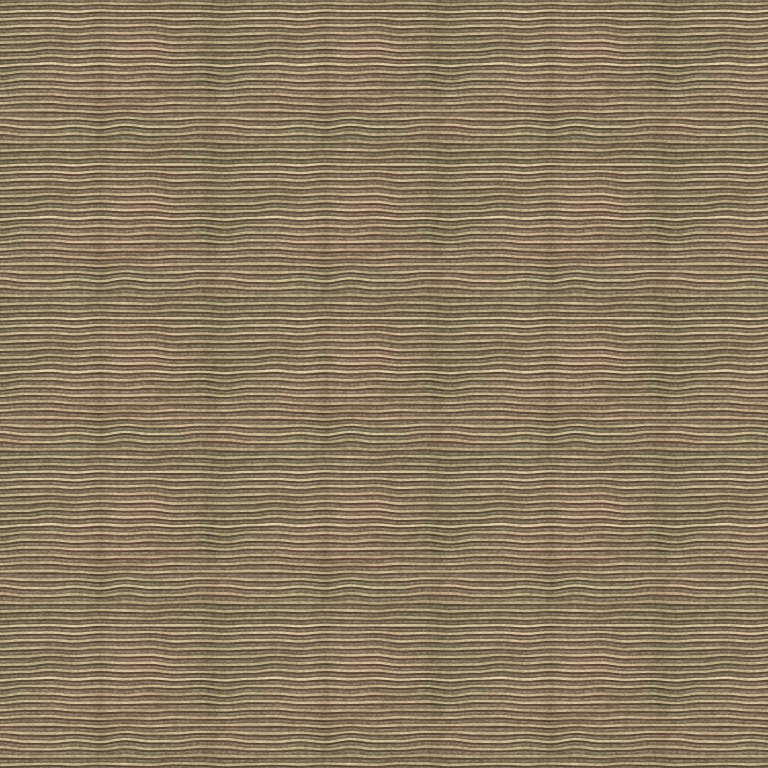
Give the GLSL for this texture, as a Shadertoy shader.

```glsl
// Fine horizontal ribbed cloth in taupe and cream, with grain and soft shading.

float hash(vec2 p) {
    return fract(sin(dot(p, vec2(127.1, 311.7))) * 43758.5453);
}

// Value noise that wraps after "period" cells
float tiledNoise(vec2 p, vec2 period) {
    vec2 cell = floor(p);
    vec2 f = fract(p);
    f = f * f * (3.0 - 2.0 * f);
    vec2 a = mod(cell, period);
    vec2 b = mod(cell + 1.0, period);
    return mix(mix(hash(a), hash(vec2(b.x, a.y)), f.x),
               mix(hash(vec2(a.x, b.y)), hash(b), f.x), f.y);
}

// Noise over one tile, "cells" across and down
float tileNoise(vec2 tile, vec2 cells) {
    return tiledNoise(tile * cells, cells);
}

// Soft-edged stripe around zero
float stripe(float d, float halfWidth, float blur) {
    return 1.0 - smoothstep(halfWidth - blur, halfWidth + blur, abs(d));
}

void mainImage(out vec4 fragColor, in vec2 fragCoord) {
    vec2 uv = fragCoord / iResolution.y;
    vec2 tile = fract(vec2(uv.x, 1.0 - uv.y) * vec2(3.41, 5.0));

    // Ribs: 20 per tile, slightly wavy
    float wave = tileNoise(tile, vec2(9.0, 6.0)) - 0.5;
    float y = tile.y * 20.0 + 0.45 * wave;
    float row = mod(floor(y), 20.0);
    float f = fract(y);
    float blur = max(0.09, 50.0 / iResolution.y);

    // Grain of the yarn, and streaks that run along each rib
    float grain = tileNoise(tile, vec2(110.0, 100.0)) - 0.5;
    float streak = tiledNoise(vec2(tile.x * 14.0, row), vec2(14.0, 20.0)) - 0.5;
    float rowLight = hash(vec2(row, 7.3));

    // Body, groove below the ridge, fainter groove above, cream ridge
    vec3 color = vec3(0.53, 0.465, 0.37) + 0.16 * grain + 0.06 * streak;
    float groove = stripe(f - 0.67, 0.14, blur) * (0.85 + 0.4 * streak);
    float upperGroove = stripe(f - 0.15, 0.1, blur) * (0.35 + 0.4 * rowLight);
    color = mix(color, vec3(0.33, 0.26, 0.18), clamp(groove, 0.0, 1.0));
    color = mix(color, vec3(0.38, 0.32, 0.23), upperGroove);
    vec3 cream = mix(vec3(0.72, 0.65, 0.52), vec3(0.84, 0.77, 0.64), rowLight);
    color = mix(color, cream + 0.12 * grain + 0.08 * streak,
                stripe(f - 0.4, 0.15, blur));

    // Drift between rosy and olive dye
    float dye = tileNoise(tile, vec2(3.0, 6.0)) - 0.5;
    color += dye * vec3(0.045, -0.01, 0.015);

    // Two worn, darker columns per tile, broken up from rib to rib
    float columns = stripe(tile.x - 0.444, 0.03, 0.03)
                  + stripe(tile.x - 0.933, 0.03, 0.03);
    color *= 1.0 - 0.09 * columns * (0.6 + streak);
    color *= 0.97 + 0.08 * tileNoise(tile, vec2(4.0, 7.0));

    fragColor = vec4(clamp(color, 0.0, 1.0), 1.0);
}
```
